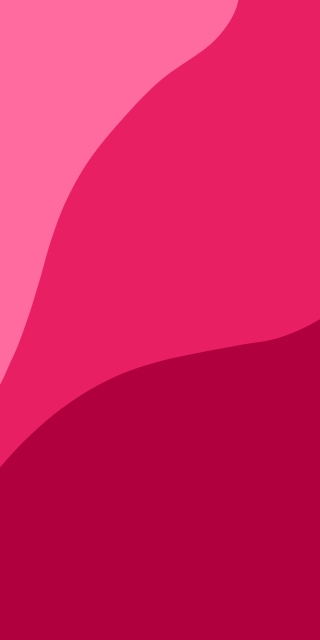
Give the GLSL for this background, as a WebGL 2 fragment shader.

```glsl
#version 300 es
precision highp float;
// Three flat layers of pink, rose and crimson divided by two flowing curves.

#define PINK vec3(1.0, 0.42, 0.62)
#define ROSE vec3(0.91, 0.12, 0.39)
#define CRIMSON vec3(0.69, 0.0, 0.24)
#define HILL_SPANS 8.0
#define DRAPE_STEPS 16.0
#define DRAPE_SPANS 10.0

uniform vec2 u_resolution;
out vec4 fragColor;

// Hill heights at even steps from left to right, with one guide at each end.
const float HILL[11] = float[](
    0.184, 0.2695, 0.334, 0.3815, 0.4147, 0.4355,
    0.4492, 0.4609, 0.4727, 0.5013, 0.547);

// Drape widths at even steps down from the top, with one guide at each end.
const float DRAPE[13] = float[](
    0.721, 0.745, 0.672, 0.503, 0.380, 0.279, 0.208,
    0.160, 0.124, 0.085, 0.036, -0.036, -0.208);

// Smooth curve from b to c, with a and d steering its ends.
float catmullRom(float a, float b, float c, float d, float t) {
    float linear = c - a;
    float square = 2.0 * a - 5.0 * b + 4.0 * c - d;
    float cubic = 3.0 * (b - c) + d - a;
    return b + 0.5 * t * (linear + t * (square + t * cubic));
}

float hillHeight(float x) {
    float s = clamp(x, 0.0, 1.0) * HILL_SPANS;
    int i = int(min(floor(s), HILL_SPANS - 1.0));
    return catmullRom(HILL[i], HILL[i + 1], HILL[i + 2], HILL[i + 3], s - float(i));
}

float drapeWidth(float y) {
    float s = clamp((1.0 - y) * DRAPE_STEPS, 0.0, DRAPE_SPANS);
    int i = int(min(floor(s), DRAPE_SPANS - 1.0));
    return catmullRom(DRAPE[i], DRAPE[i + 1], DRAPE[i + 2], DRAPE[i + 3], s - float(i));
}

// Antialiased coverage, full where the field is positive.
float coverage(float field) {
    float slope = length(vec2(dFdx(field), dFdy(field)));
    return clamp(0.5 + field / max(slope, 1e-6), 0.0, 1.0);
}

void main() {
    vec2 uv = gl_FragCoord.xy / u_resolution;

    // Layers, from back to front
    vec3 color = mix(ROSE, PINK, coverage(drapeWidth(uv.y) - uv.x));
    color = mix(color, CRIMSON, coverage(hillHeight(uv.x) - uv.y));

    fragColor = vec4(color, 1.0);
}
```
